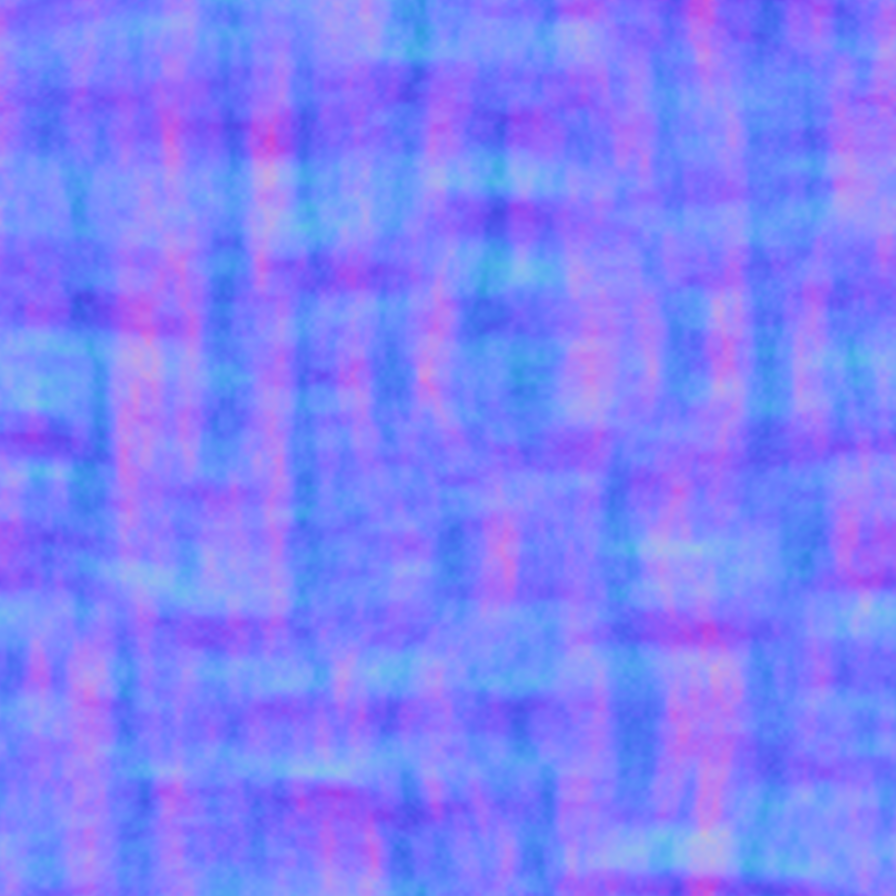
This texture map is drawn by a three.js fragment shader. Its source:

```glsl
varying vec2 vUv;

const vec2 STREAK_CELLS = vec2(20.0, 5.0);  // across and along a streak
const vec2 GROWTH = vec2(2.0, 3.0);         // finer streaks are less drawn out
const vec2 WARP_CELLS = vec2(4.0, 5.0);
const vec2 SLOPE = vec2(0.37, 0.29);
const float WARP = 0.016;
const float GAIN = 0.57;

float hash(vec2 p, float seed) {
  return fract(sin(dot(p, vec2(127.1, 311.7)) + seed * 74.7) * 43758.5453);
}

// Neighbours across a streak have opposite heights, which keeps the mean at zero
float pairedHeight(vec2 cell, float seed) {
  float flip = 1.0 - 2.0 * mod(cell.x, 2.0);
  vec2 pair = vec2(floor(cell.x * 0.5), cell.y);
  return flip * (hash(pair, seed) * 2.0 - 1.0);
}

// Value noise from -1 to 1 that wraps after a whole, even number of cells
float wrapNoise(vec2 uv, vec2 cells, float seed) {
  vec2 p = uv * cells;
  vec2 i = floor(p);
  vec2 f = p - i;
  f = f * f * f * (f * (f * 6.0 - 15.0) + 10.0);
  vec2 lo = mod(i, cells);
  vec2 hi = mod(i + 1.0, cells);
  float bottom = mix(pairedHeight(lo, seed),
                     pairedHeight(vec2(hi.x, lo.y), seed), f.x);
  float top = mix(pairedHeight(vec2(lo.x, hi.y), seed),
                  pairedHeight(hi, seed), f.x);
  return mix(bottom, top, f.y);
}

// Octaves are shifted so that their lattices do not line up
float streaks(vec2 uv, float seed) {
  float sum = 0.0;
  float weight = 1.0;
  vec2 cells = STREAK_CELLS;
  for (int k = 0; k < 4; k++) {
    float octave = float(k);
    vec2 shift = vec2(0.137, 0.219) * octave;
    sum += weight * wrapNoise(uv + shift, cells, seed + octave);
    cells *= GROWTH;
    weight *= GAIN;
  }
  return sum;
}

// Gentle bending of the streaks
vec2 bend(vec2 uv, float amount) {
  vec2 offset = vec2(wrapNoise(uv, WARP_CELLS, 21.0),
                     wrapNoise(uv, WARP_CELLS, 22.0));
  return uv + amount * offset;
}

vec3 encodeNormal(vec2 tilt) {
  float z = sqrt(max(1.0 - dot(tilt, tilt), 0.0));
  return vec3(tilt, z) * 0.5 + 0.5;
}

void main() {
  vec2 uv = bend(vUv, WARP);
  // Upright streaks tilt sideways, level streaks tilt up and down
  vec2 tilt = SLOPE * vec2(streaks(uv, 1.0), streaks(uv.yx, 11.0));
  gl_FragColor = vec4(encodeNormal(tilt), 1.0);
}
```
